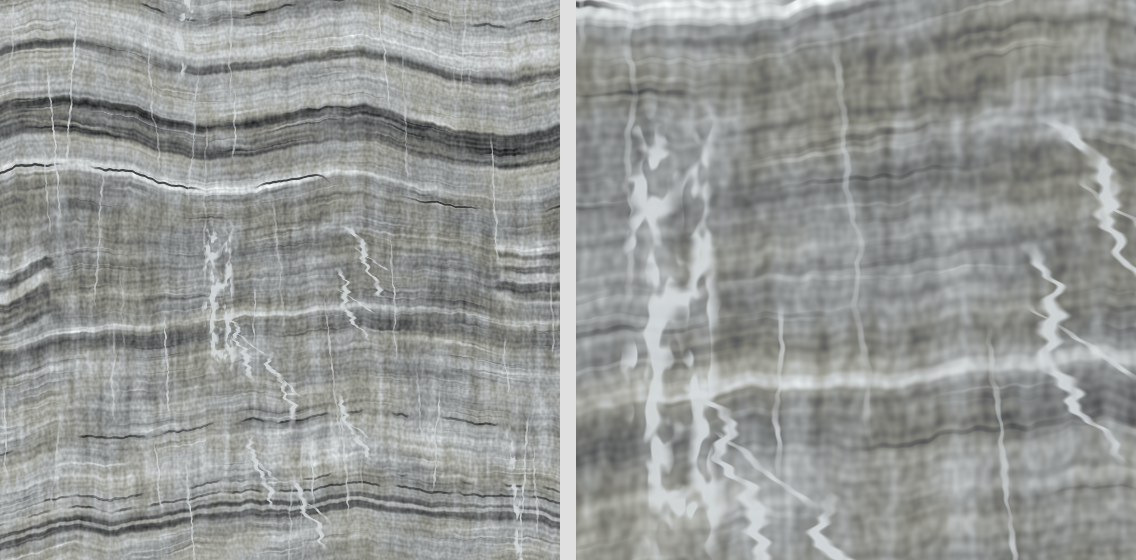
Left, the full canvas; right, a detail of the centre.
Write a three.js fragment shader that draws this texture.

```glsl
// Grey banded onyx: a bent height carries broad strata, fine laminae and thin
// seams of gradient noise, crossed by fibres, pale veins and a dark fissure.
#define BEND 0.02         // height of the broad folds
#define RIPPLE 0.0036     // small waviness of the layers
#define LAMINA 0.2        // contrast of the fine layers
#define SEAM 0.085        // contrast of the thin seams
#define FIBRE 0.13        // contrast of the vertical fibres
#define GRAIN 0.1         // fine mottling
#define WARMTH 0.8        // brown staining
#define HAIRLINES 38
#define RAGGED_VEINS 7
#define VEIN_COLOR vec3(0.84, 0.86, 0.87)
varying vec2 vUv;

float hash(float n) { return fract(sin(n * 12.989) * 4375.85); }

vec2 gradientAt(vec2 cell) {
  vec3 q = fract(cell.xyx * vec3(0.1031, 0.103, 0.0973));
  q += dot(q, q.yzx + 33.33);
  float angle = 6.2832 * fract((q.x + q.y) * q.z);
  return vec2(cos(angle), sin(angle));
}
float corner(vec2 i, vec2 f, vec2 c) { return dot(gradientAt(i + c), f - c); }

// Gradient noise, roughly -0.7 to 0.7
float noise(vec2 p) {
  vec2 i = floor(p), f = fract(p), e = vec2(1.0, 0.0);
  vec2 u = f * f * f * (f * (f * 6.0 - 15.0) + 10.0);
  return mix(mix(corner(i, f, e.yy), corner(i, f, e.xy), u.x),
    mix(corner(i, f, e.yx), corner(i, f, e.xx), u.x), u.y);
}
float noise(float x, float y) { return noise(vec2(x, y)); }

float line(float d, float width) { return 1.0 - smoothstep(0.25 * width, width, abs(d)); }

float band(float v, float low, float high, float soft) {
  return smoothstep(low - soft, low + soft, v) * (1.0 - smoothstep(high - soft, high + soft, v));
}
// Two crests near the top, one broad crest below
float fold(vec2 p) {
  float upper = BEND * cos(12.566 * (p.x - 0.12)) - 0.03 * (p.x - 0.5);
  float lower = BEND * cos(6.2832 * (p.x - 0.65)) - 0.04 * (1.0 - smoothstep(0.0, 0.14, p.x));
  float f = mix(lower, upper, smoothstep(0.45, 0.72, p.y)) + 0.014 * noise(p * vec2(7.0, 2.0));
  return f + RIPPLE * (2.0 * noise(p * vec2(19.0, 6.0)) + noise(p * vec2(52.0, 14.0))
    + 0.5 * noise(p * vec2(115.0, 30.0)));
}
float dashes(float x, float v, float height) {
  return line(v - height, 0.0032) * smoothstep(-0.12, 0.1, noise(x * 17.0, height * 57.0));
}
// Grey value of the broad strata by bent height
float strata(float x, float v) {
  float patchy = noise(x * 5.0, v * 12.0);
  float t = 0.61 + 0.08 * patchy;
  t = mix(t, 0.73, band(v, 0.905, 0.965, 0.01));
  t = mix(t, 0.66, band(v, 0.805, 0.875, 0.01));
  t = mix(t, 0.4, band(v, 0.882, 0.896, 0.004) * clamp(0.75 + 1.2 * patchy, 0.0, 1.0));
  t = mix(t, 0.43, band(v, 0.732, 0.795, 0.005));
  t = mix(t, 0.33, band(v, 0.78, 0.795, 0.003));
  t = mix(t, 0.54, band(v, 0.44, 0.66, 0.01));
  t = mix(t, 0.78, band(v, 0.669, 0.689, 0.004) * (1.0 - 0.6 * smoothstep(0.55, 0.75, x)));
  t = mix(t, 0.45, band(v, 0.39, 0.424, 0.01));
  t = mix(t, 0.76, band(v, 0.427, 0.436, 0.002) * (0.75 + patchy));
  t = mix(t, 0.68, band(v, 0.15, 0.22, 0.02));
  t = mix(t, 0.37, band(v, 0.068, 0.096, 0.003));
  t = mix(t, 0.66, line(v - 0.084 - 0.012 * patchy, 0.006));
  return t - 0.24 * (dashes(x, v, 0.985) + dashes(x, v, 0.24) + dashes(x, v, 0.133) + dashes(x, v, 0.113));
}
// Pale vein running down from its top, swelling and thinning
float vein(vec2 p, vec2 top, float len, float slant, float width, float wander) {
  float t = (top.y - p.y) / len, seed = top.x * 91.0;
  float jag = noise(p.y * 21.0, seed) + 0.5 * noise(p.y * 62.0, seed) + 0.3 * noise(p.y * 150.0, seed);
  float swell = width * (1.0 + 0.9 * noise(p.y * 40.0, seed + 7.3));
  return line(p.x - top.x - slant * t * len - wander * jag, swell) * band(t, 0.05, 0.85, 0.08);
}

void main() {
  vec2 p = vUv;
  float v = p.y - fold(p), tone = strata(p.x, v), dark = band(v, 0.73, 0.8, 0.01);

  // Fine laminae and thin seams that fade in and out
  float lamina = 0.45 * noise(p.x * 1.5, v * 30.0) + 0.5 * noise(p.x * 3.0, v * 78.0)
    + 0.5 * noise(p.x * 6.0, v * 180.0);
  float seams = line(noise(p.x * 2.5, v * 42.0), 0.09) - line(noise(p.x * 2.0, v * 37.0 + 9.5), 0.08);
  seams *= smoothstep(-0.2, 0.35, noise(p * vec2(9.0, 16.0)));
  tone += (LAMINA * lamina + SEAM * seams) * (1.0 + 0.7 * dark);

  // Striped pockets at both sides
  float edge = p.x + 0.03 * noise(p * vec2(18.0, 30.0));
  float left = (1.0 - smoothstep(0.08, 0.1, edge)) * band(p.y - 0.3 * p.x, 0.39, 0.54, 0.02);
  float right = smoothstep(0.88, 0.9, edge) * band(p.y, 0.45, 0.58, 0.02);
  float stripes = smoothstep(-0.2, 0.2, noise(p.x * 4.0, (v - 0.15 * p.x * left) * 55.0));
  tone += (left + right) * (0.3 * stripes - 0.14);

  // Vertical fibres and mottling
  float fibre = noise(p * vec2(42.0, 7.0)) + 0.8 * noise(p * vec2(120.0, 18.0));
  tone += FIBRE * fibre * (0.55 + 0.5 * band(v, 0.1, 0.66, 0.05));
  tone += GRAIN * (noise(p * vec2(190.0, 130.0)) + 0.5 * noise(p * 80.0));

  // Stained and cool greys
  float stain = smoothstep(-0.25, 0.4, noise(p.x * 7.0, v * 17.0) - 0.35 * fibre) * band(tone, 0.43, 0.73, 0.07);
  vec3 color = tone * vec3(0.985, 1.005, 1.01) + WARMTH * stain * vec3(0.012, 0.002, -0.042);

  // Dark fissure in the white stratum
  float fissure = v - 0.677 + 0.03 * smoothstep(0.56, 0.61, p.x);
  float open = smoothstep(-0.3, 0.05, noise(p.x * 9.0, 3.7));
  color = mix(color, vec3(0.16), 0.85 * open * line(fissure, 0.003));

  // Hairlines, then ragged veins with side spurs
  float pale = 0.0, broken = 0.9 + 0.9 * noise(p * vec2(110.0, 60.0));
  for (int i = 0; i < HAIRLINES; i++) {
    float k = float(i) + 1.0;
    vec2 top = vec2((k - hash(k)) / float(HAIRLINES), 0.1 + hash(k + 31.0));
    float hair = vein(p, top, 0.1 + 0.25 * hash(k + 83.0), 0.2 * (0.6 - hash(k + 57.0)), 0.0026, 0.006);
    pale = max(pale, hair * broken * (0.25 + 0.5 * hash(k + 11.0)));
  }
  for (int i = 0; i < RAGGED_VEINS; i++) {
    vec2 top = vec2(0.4 + 0.24 * hash(float(i) + 5.0), 0.6 - 0.075 * float(i));
    float spur = vein(p, top - vec2(-0.01, 0.04), 0.05, 1.2, 0.004, 0.015);
    pale = max(pale, broken * max(vein(p, top, 0.15, 0.4, 0.0065, 0.024), 0.7 * spur));
  }
  // Lacy vertical veins
  float lace = smoothstep(-0.12, 0.16, noise(p * vec2(85.0, 36.0)) + 0.6 * noise(p * vec2(150.0, 80.0)));
  float clump = vein(p, vec2(0.375, 0.61), 0.32, 0.04, 0.02, 0.018)
    + vein(p, vec2(0.408, 0.61), 0.32, 0.0, 0.012, 0.006)
    + vein(p, vec2(0.335, 1.03), 0.2, -0.08, 0.012, 0.015)
    + vein(p, vec2(0.91, 0.25), 0.36, 0.08, 0.009, 0.01);
  pale = max(pale, clump * (0.15 + 0.75 * lace));
  gl_FragColor = vec4(mix(color, VEIN_COLOR, clamp(pale, 0.0, 0.9)), 1.0);
}
```
